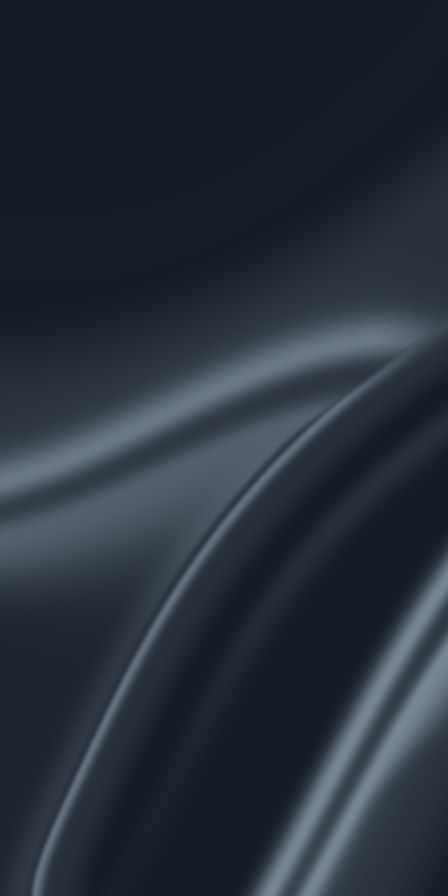
Give the GLSL for this background, as a Shadertoy shader.

```glsl
// Dark slate satin folds: a soft wave above, sharp diagonal creases below.

const vec3 SHADOW = vec3(0.072, 0.100, 0.143);
const vec3 SHEEN = vec3(0.560, 0.630, 0.690);

float cubic(vec4 k, float t) {
    return k.x + t * (k.y + t * (k.z + t * k.w));
}

// Approximate signed distance to the curve across = cubic(along)
float cubicDistance(vec4 k, float along, float across) {
    float slope = k.y + along * (2.0 * k.z + along * 3.0 * k.w);
    return (across - cubic(k, along)) / sqrt(1.0 + slope * slope);
}

// Soft highlight with its own falloff on each side
float ridge(float d, float widthBelow, float widthAbove) {
    float q = d / (d < 0.0 ? widthBelow : widthAbove);
    return exp(-q * q);
}

float fadeOut(float start, float end, float x) {
    return 1.0 - smoothstep(start, end, x);
}

// Broad wave with two parallel highlights under a dark sky
float waveLight(vec2 p) {
    float d = p.y - cubic(vec4(0.922, 0.25, 0.646, -0.586), p.x);
    float slateEdge = p.y - cubic(vec4(1.219, 0.07, 0.39, 0.0), p.x);
    float faintEdge = p.y - cubic(vec4(1.49, -0.16, 0.66, 0.0), p.x);

    float base = mix(0.07, 0.17, smoothstep(-0.32, -0.05, d));
    float light = mix(0.025, base, fadeOut(-0.13, 0.10, slateEdge));
    light += 0.018 * ridge(faintEdge, 0.09, 0.025);

    float crest = 0.44 * ridge(d, 0.04, 0.055) + 0.09 * ridge(d, 0.04, 0.13);
    light += crest * (1.0 - 0.5 * smoothstep(0.82, 1.0, p.x));

    float lower = d + 0.125 + 0.03 * p.x;
    light += 0.37 * ridge(lower, 0.11 + 0.25 * p.x, 0.045);
    return light;
}

// Slate band beside the crease, with its narrow bright line
float creaseLight(float s, float height) {
    float top = smoothstep(1.05, 1.28, height);
    float line = mix(0.48, 0.20, top) * ridge(s, 0.009, 0.015 + 0.012 * top);
    float band = 0.02 + 0.14 * fadeOut(0.045, 0.13, s);
    return line + band;
}

// Paired bright folds in the lower right corner
float foldLight(float s, float height) {
    float second = s - 0.075 - 0.04 * height * height;
    float spread = mix(0.028, 0.080, smoothstep(0.20, 0.50, height));
    float slate = 0.15 * smoothstep(0.0, 0.05, s) * fadeOut(0.20, 0.36, s);
    float tail = 0.13 * ridge(second, 0.025, 0.085);
    return slate + tail + 0.78 * ridge(s, 0.035, 0.027)
        + 0.50 * ridge(second, 0.023, spread);
}

void mainImage(out vec4 fragColor, in vec2 fragCoord) {
    // Canvas width spans 1 and its height spans 2
    vec2 p = fragCoord / iResolution.xy * vec2(1.0, 2.0);

    // Curves run upward, with x as a function of height
    float bend = 0.38 * p.y * exp(-8.0 * p.y);
    float crease = cubicDistance(vec4(0.079, 0.427, -0.133, 0.281), p.y, p.x + bend);
    float trace = cubicDistance(vec4(0.25, 0.595, -0.384, 0.466), p.y, p.x);
    float fold = cubicDistance(vec4(0.60, 0.55, -0.12, 0.20), p.y, p.x);

    // Wave surface brightens where it turns into the crease
    float wave = waveLight(p);
    wave += 0.16 * ridge(crease + 0.026, 0.040, 0.02) * fadeOut(0.65, 1.15, p.y);

    // Lower surface: crease, faint trace and corner folds
    float lower = creaseLight(crease, p.y);
    lower += mix(0.04, 0.14, smoothstep(0.1, 1.0, p.y)) * ridge(trace, 0.028, 0.042);
    lower += foldLight(fold, p.y);

    // A narrow dark groove separates the surfaces, closing near the top
    float gap = mix(0.012, 0.018, smoothstep(0.0, 0.7, p.y));
    gap *= fadeOut(1.0, 1.17, p.y);
    float light = mix(wave, lower, smoothstep(-0.013, 0.009, crease + gap));

    fragColor = vec4(mix(SHADOW, SHEEN, clamp(light, 0.0, 1.0)), 1.0);
}
```
